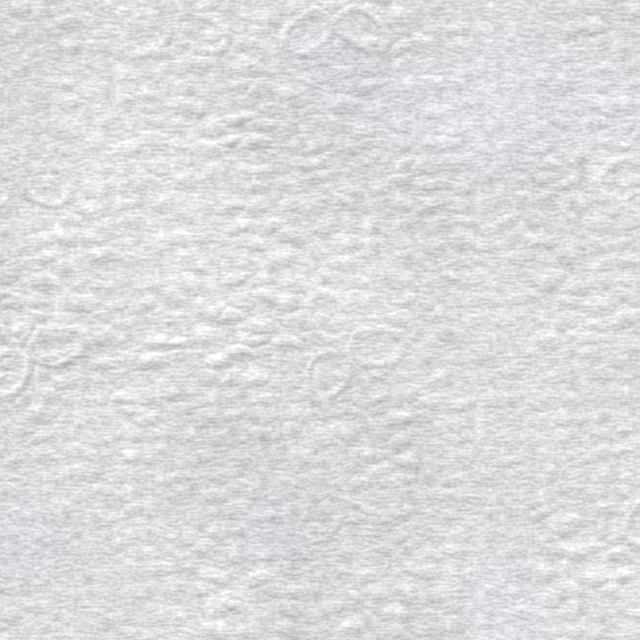
Write a three.js fragment shader that draws this texture.

```glsl
#define PAPER vec3(0.856, 0.859, 0.862)
#define COOL_TINT vec3(-0.012, -0.003, 0.014)
#define PEBBLE_GRID vec2(23.0, 33.0)
#define FLOWER_GRID 4.0
#define FLOWER_SHARE 0.3
#define LIGHT_DIR vec2(-0.3, 0.95)
#define LIGHT_STEP 0.0028
#define RELIEF 0.21
#define FIBRE 0.115
#define SPECKLE 0.085
#define MOTTLE 0.07

varying vec2 vUv;

vec2 hash2(vec2 p) {
  vec3 q = fract(p.xyx * vec3(0.1031, 0.1030, 0.0973));
  q += dot(q, q.yzx + 33.33);
  return fract((q.xx + q.yz) * q.zy);
}

float cornerSlope(vec2 cell, vec2 offset) {
  float angle = 6.2832 * hash2(cell).x;
  return dot(vec2(cos(angle), sin(angle)), offset);
}

float gradientNoise(vec2 p) {
  vec2 i = floor(p), f = fract(p);
  vec2 u = f * f * f * (f * (f * 6.0 - 15.0) + 10.0);
  vec2 e = vec2(1.0, 0.0);
  float low = mix(cornerSlope(i, f), cornerSlope(i + e.xy, f - e.xy), u.x);
  float high = mix(cornerSlope(i + e.yx, f - e.yx), cornerSlope(i + e.xx, f - e.xx), u.x);
  return mix(low, high, u.y);
}

vec2 rotate(vec2 p, float angle) {
  float c = cos(angle), s = sin(angle);
  return vec2(c * p.x - s * p.y, s * p.x + c * p.y);
}

// Scattered oval domes that meet in soft creases
float pebbles(vec2 uv) {
  vec2 p = uv * PEBBLE_GRID;
  vec2 home = floor(p);
  float height = 0.0;
  for (int y = -1; y <= 1; y++) {
    for (int x = -1; x <= 1; x++) {
      vec2 cell = home + vec2(float(x), float(y));
      vec2 jitter = hash2(cell + 7.0);
      vec2 shape = hash2(cell + 71.0);
      vec2 q = p - cell - mix(vec2(0.15), vec2(0.85), jitter);
      q = rotate(q, (shape.x - 0.4) * 1.1);
      q /= mix(vec2(0.5, 0.45), vec2(0.82, 0.72), shape.yx);
      float dome = max(0.0, 1.0 - dot(q, q));
      height = max(height, dome * dome * mix(0.25, 1.0, shape.y));
    }
  }
  return height;
}

// Sparse clusters of three raised petal outlines
float flowers(vec2 uv) {
  vec2 p = uv * FLOWER_GRID + vec2(0.37, 0.61);
  vec2 cell = floor(p);
  vec2 seed = hash2(cell + 19.0);
  vec2 centre = p - cell - mix(vec2(0.42), vec2(0.58), seed);
  float ridge = 0.0;
  for (int i = 0; i < 3; i++) {
    float angle = 2.094 * float(i) + 1.4 + seed.x;
    vec2 q = rotate(centre, -angle) - vec2(0.2, 0.0);
    float edge = (length(q / vec2(0.16, 0.105)) - 1.0) * 3.6;
    ridge = max(ridge, exp(-edge * edge));
  }
  return ridge * step(1.0 - FLOWER_SHARE, hash2(cell + 43.0).y);
}

float relief(vec2 uv) {
  return max(pebbles(uv), 0.85 * flowers(uv));
}

void main() {
  vec2 uv = vUv;

  // Uneven pressing: the relief fades in patches and along one upright band
  float band = (uv.x - 0.78) / 0.08;
  float smoothBand = exp(-band * band);
  float pressing = clamp(0.8 + 1.1 * gradientNoise(uv * 3.3 + 5.0), 0.3, 1.25);
  pressing *= 1.0 - 0.6 * smoothBand;

  // Slope toward the light on a slightly warped sheet
  vec2 warp = vec2(gradientNoise(uv * 19.0), gradientNoise(uv * 19.0 + 40.0));
  vec2 bent = uv + 0.012 * warp;
  vec2 toLight = LIGHT_DIR * LIGHT_STEP;
  float slope = relief(bent - toLight) - relief(bent + toLight);
  float crumple = gradientNoise(bent * vec2(38.0, 62.0));

  // Fine crosswise fibres and speckle
  vec2 wavy = uv + vec2(0.0, 0.004 * gradientNoise(uv * 14.0));
  float fibre = gradientNoise(wavy * vec2(62.0, 205.0) + 11.0);
  float speckle = gradientNoise(uv * vec2(165.0, 245.0) + 83.0);

  // Broad tone and a faint cool cast
  float mottle = gradientNoise(uv * 2.6 + 17.0) + 0.5 * gradientNoise(uv * 8.0);
  float cool = gradientNoise(uv * 3.0 + 29.0) + 0.25 * smoothBand;

  float tone = RELIEF * pressing * slope + 0.045 * crumple;
  tone += FIBRE * fibre + SPECKLE * speckle + MOTTLE * mottle + 0.012 * smoothBand;
  gl_FragColor = vec4(clamp(PAPER + tone + COOL_TINT * cool, 0.0, 1.0), 1.0);
}
```
